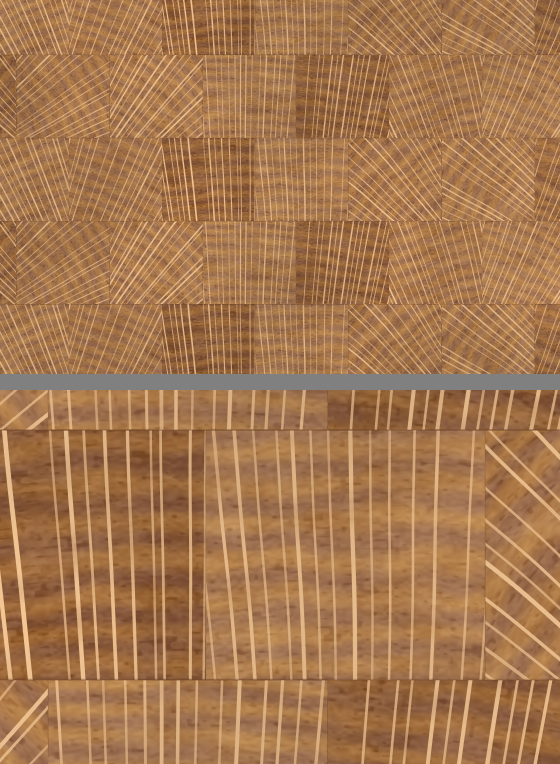
Top: the whole. Bottom: its middle third, enlarged.
Reproduce this texture procedurally as a Shadertoy shader.

```glsl
const vec2 BLOCK = vec2(0.249, 0.2225);
const float TOP_JOINT = 0.1465;
const float RAY_SPACING = 0.0165;
const float RING_SPACING = 0.033;

const vec3 DARK_WOOD = vec3(0.46, 0.275, 0.14);
const vec3 MID_WOOD = vec3(0.63, 0.442, 0.285);
const vec3 LIGHT_WOOD = vec3(0.78, 0.60, 0.41);
const vec3 GOLDEN_SHIFT = vec3(0.012, 0.0, -0.035);
const vec3 RAY_COLOR = vec3(0.90, 0.735, 0.55);
const vec3 JOINT_COLOR = vec3(0.43, 0.27, 0.15);

// Grain lean from vertical in degrees, and tone, for two alternating rows
const vec2 GRAIN[14] = vec2[14](
    vec2(-24.0, 0.05), vec2(22.0, -0.05), vec2(-4.0, -0.65), vec2(-1.0, 0.2),
    vec2(-42.0, 0.0), vec2(-53.0, 0.2), vec2(26.0, -0.3),
    vec2(-48.0, -0.45), vec2(56.0, 0.0), vec2(38.0, 0.05), vec2(1.0, 0.2),
    vec2(8.0, -0.6), vec2(-18.0, -0.05), vec2(25.0, 0.2));

float hash(vec2 p) {
    return fract(sin(dot(p, vec2(127.1, 311.7))) * 43758.5453);
}

float noise(vec2 p) {
    vec2 i = floor(p), f = fract(p);
    f = f * f * (3.0 - 2.0 * f);
    return mix(mix(hash(i), hash(i + vec2(1, 0)), f.x),
               mix(hash(i + vec2(0, 1)), hash(i + vec2(1, 1)), f.x), f.y);
}

float fbm(vec2 p) {
    float sum = 0.0, amp = 0.5;
    for (int i = 0; i < 4; i++) {
        sum += amp * noise(p);
        p = p * 2.03 + 17.3;
        amp *= 0.5;
    }
    return sum / 0.9375;
}

// Polar grain space around the pith: x is arc length, y is radius
vec2 grainSpace(vec2 p, float lean, float pithDistance) {
    vec2 dir = vec2(sin(lean), cos(lean));
    vec2 q = p + dir * pithDistance;
    float angle = atan(dot(q, vec2(dir.y, -dir.x)), dot(q, dir));
    return vec2(angle * pithDistance, length(q));
}

// Thin pale rays of irregular spacing, width and strength
float rays(vec2 g, float pithDistance, float seed, float px) {
    float u = g.x / RAY_SPACING + 0.25 * (noise(vec2(g.y * 9.0, seed)) - 0.5);
    float cell = floor(u);
    float center = mix(0.2, 0.8, hash(vec2(cell, seed)));
    float pick = hash(vec2(cell + 31.0, seed));
    float halfWidth = mix(0.0011, 0.0022, pick * pick * pick);
    float d = abs(u - cell - center) * RAY_SPACING * g.y / pithDistance;
    float cover = clamp((halfWidth - d) / px + 0.5, 0.0, 1.0);
    float fade = 0.7 + 0.6 * noise(vec2(cell * 3.7, g.y * 30.0 + seed));
    return cover * min(fade, 1.0) * mix(0.65, 1.0, pick) * step(0.06, pick);
}

// Growth rings: bands of uneven width with ragged edges, from -1 to 1
float rings(vec2 g, float seed) {
    float wobble = fbm(vec2(g.x * 16.0, g.y * 22.0) + seed) - 0.5;
    float drift = noise(vec2(g.y * 11.0, seed)) - 0.5;
    float phase = g.y / RING_SPACING + 0.6 * wobble + 0.9 * drift + seed * 0.37;
    float band = sin(6.2832 * phase);
    return band * (0.55 + 0.7 * noise(vec2(g.x * 20.0, g.y * 30.0) - seed));
}

// Short crinkled fibers lying along the rings
float fibers(vec2 g, float seed) {
    vec2 p = g + 0.003 * noise(g * 120.0 + seed);
    float coarse = noise(p * vec2(100.0, 230.0) + seed) - 0.5;
    float fine = noise(p * vec2(230.0, 370.0) - seed) - 0.5;
    return coarse + fine;
}

vec3 wood(vec2 g, float tone, float seed) {
    float ring = rings(g, seed);
    float mottling = fbm(g * vec2(18.0, 30.0) + seed) - 0.5;
    float pore = smoothstep(0.68, 0.95, noise(g * vec2(150.0, 260.0) - seed));
    float shade = 0.05 + 0.25 * ring + 0.7 * tone
                + 0.7 * mottling + 0.38 * fibers(g, seed) - 0.42 * pore;
    vec3 color = mix(MID_WOOD, LIGHT_WOOD, clamp(shade, 0.0, 1.0));
    color = mix(color, DARK_WOOD, clamp(-shade, 0.0, 1.0));
    float golden = ring + 1.5 * (noise(g * vec2(40.0, 70.0) + 9.0) - 0.5);
    return color + GOLDEN_SHIFT * clamp(golden, -1.0, 1.0);
}

float joint(float distanceToEdge, float halfWidth, float px) {
    return clamp((halfWidth - distanceToEdge) / px + 0.5, 0.0, 1.0);
}

void mainImage(out vec4 fragColor, in vec2 fragCoord) {
    float px = 1.0 / iResolution.y;
    vec2 uv = fragCoord * px;

    // Staggered rows of blocks
    float rowY = (1.0 - uv.y - TOP_JOINT) / BLOCK.y + 1.0;
    float row = floor(rowY);
    float parity = mod(row, 2.0);
    float colX = (uv.x + mix(0.0645, 0.205, parity)) / BLOCK.x;
    float col = mod(floor(colX), 7.0);
    vec2 local = vec2(fract(colX) - 0.5, 0.5 - fract(rowY)) * BLOCK;

    // Grain of this block
    float id = col + 7.0 * parity;
    vec2 grain = GRAIN[int(id)];
    float lean = radians(grain.x);
    float pithDistance = mix(1.5, 0.62, smoothstep(0.0, 0.7, abs(lean)));
    float seed = id * 5.3 + 2.0;
    vec2 g = grainSpace(local, lean, pithDistance);

    vec3 color = wood(g, grain.y, seed);
    color = mix(color, RAY_COLOR, rays(g, pithDistance, seed, px));

    // Fine glue joints, broken by wear
    vec2 edge = 0.5 * BLOCK - abs(local);
    float seam = max(joint(edge.x, 0.0003, px), joint(edge.y, 0.0008, px));
    color = mix(color, JOINT_COLOR, seam * (0.2 + 0.5 * noise(uv * 45.0)));

    // Broad unevenness of the surface
    color *= 0.90 + 0.20 * fbm(uv * 4.0);
    fragColor = vec4(color, 1.0);
}
```
